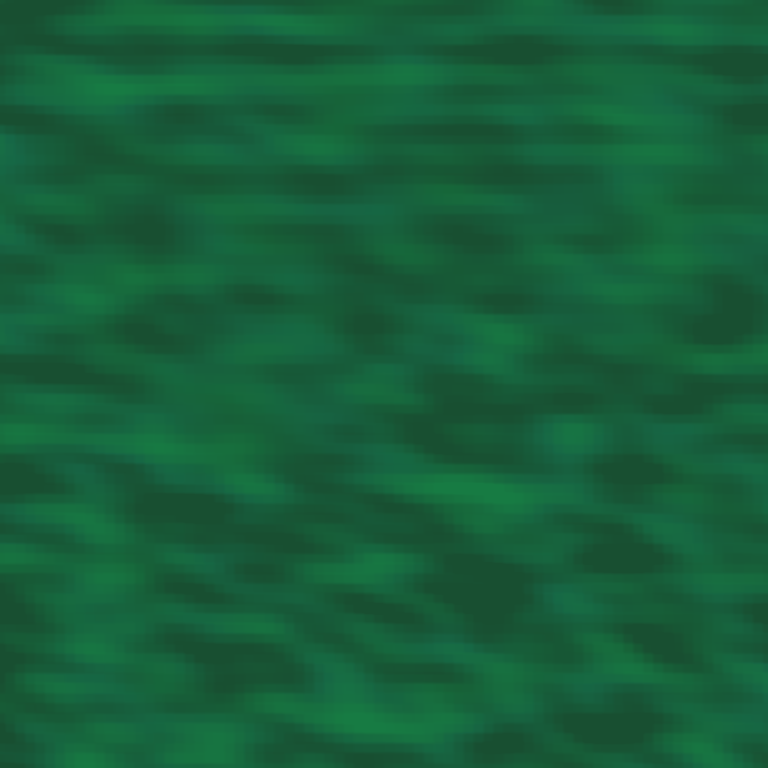
A three.js fragment shader for this texture:

```glsl
// Soft green water-like surface with blurred, mostly horizontal blotches and streaks.
varying vec2 vUv;

const vec3 DARK_GREEN = vec3(0.094, 0.308, 0.192);
const vec3 BRIGHT_GREEN = vec3(0.090, 0.482, 0.262);
const vec3 TEAL_SHIFT = vec3(0.0, 0.004, 0.050);
const vec3 TEAL_BASE = vec3(-0.004, 0.004, 0.020);
const vec2 BLOTCH_FREQ = vec2(6.0, 13.0);
const vec2 DETAIL_FREQ = vec2(11.0, 27.0);
const vec2 STREAK_FREQ = vec2(2.6, 25.0);
const vec2 TINT_FREQ = vec2(7.0, 15.0);
const float BLOTCH_TILT = 0.14;   // blotches sink towards the right
const float TONE_MEAN = 0.345;
const float TONE_CONTRAST = 1.1;
const float GRAIN_CELLS = 77.0;   // faint soft-edged cells across the canvas
const float GRAIN_SOFTNESS = 0.25;

// Unit gradient with a hashed direction
vec2 hashGradient(vec2 cell) {
  float angle = 6.2832 * fract(sin(dot(cell, vec2(127.1, 311.7))) * 43758.5453);
  return vec2(cos(angle), sin(angle));
}

// Gradient noise, roughly -0.7 to 0.7
float noise(vec2 p) {
  vec2 i = floor(p);
  vec2 f = fract(p);
  vec2 u = f * f * f * (f * (f * 6.0 - 15.0) + 10.0);
  vec2 e = vec2(1.0, 0.0);
  float low = mix(dot(hashGradient(i), f),
                  dot(hashGradient(i + e.xy), f - e.xy), u.x);
  float high = mix(dot(hashGradient(i + e.yx), f - e.yx),
                   dot(hashGradient(i + e.xx), f - e.xx), u.x);
  return mix(low, high, u.y);
}

// Flattens each small cell, keeping its borders soft
vec2 softCells(vec2 p) {
  vec2 c = p * GRAIN_CELLS;
  vec2 edge = smoothstep(GRAIN_SOFTNESS, 1.0 - GRAIN_SOFTNESS, fract(c));
  return (floor(c) + edge) / GRAIN_CELLS;
}

void main() {
  vec2 p = softCells(vUv);
  vec2 tilted = vec2(p.x, p.y + BLOTCH_TILT * p.x);

  // Tilted blotches below, long level streaks mostly above
  float blotches = 0.8 * noise(tilted * BLOTCH_FREQ + 3.7)
                 + 0.6 * noise(tilted * DETAIL_FREQ + 17.3);
  float streaks = 0.65 * noise(p * STREAK_FREQ + 41.2)
                + 0.55 * noise(tilted * BLOTCH_FREQ + 29.6)
                + 0.35 * noise(tilted * DETAIL_FREQ + 53.9);
  float streakiness = smoothstep(0.4, 0.9, p.y + 0.5 * noise(p * 3.0 + 8.1));
  float pattern = mix(blotches, streaks, streakiness);

  // Tone ramp, with teal drifting through the middle tones
  float tone = clamp(TONE_MEAN + TONE_CONTRAST * pattern, 0.0, 1.0);
  float tint = noise(tilted * TINT_FREQ + 63.4);
  float midtone = 1.0 - abs(2.0 * tone - 1.0);
  vec3 color = mix(DARK_GREEN, BRIGHT_GREEN, tone);
  color += (TEAL_BASE + TEAL_SHIFT * tint) * midtone;

  gl_FragColor = vec4(color, 1.0);
}
```
